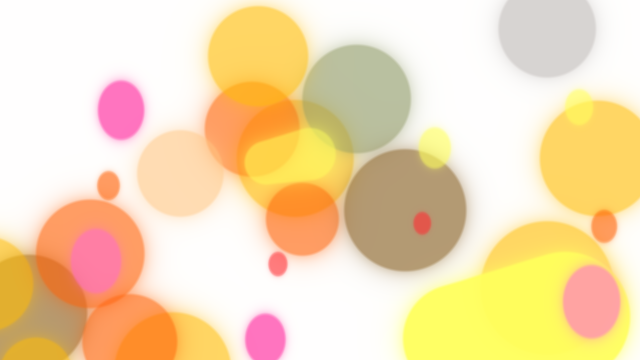
Reproduce this background procedurally as a WebGL 2 fragment shader.

```glsl
#version 300 es
precision highp float;

uniform vec2 u_resolution;
out vec4 fragColor;

// Inks
const vec3 PAPER   = vec3(1.0, 0.998, 0.995);
const vec3 AMBER   = vec3(1.0, 0.74, 0.02);
const vec3 ORANGE  = vec3(1.0, 0.38, 0.02);
const vec3 OLIVE   = vec3(0.56, 0.60, 0.40);
const vec3 BEIGE   = vec3(1.0, 0.78, 0.52);
const vec3 BROWN   = vec3(0.52, 0.36, 0.12);
const vec3 SILVER  = vec3(0.75, 0.73, 0.72);
const vec3 LEMON   = vec3(1.0, 1.0, 0.36);
const vec3 PINK    = vec3(1.0, 0.42, 0.80);
const vec3 MAGENTA = vec3(1.0, 0.12, 0.60);
const vec3 RED     = vec3(1.0, 0.18, 0.20);
const vec3 DISC_INKS[7] = vec3[7](AMBER, ORANGE, ORANGE, OLIVE, BEIGE, BROWN, AMBER);
const vec3 SPECK_INKS[5] = vec3[5](PINK, LEMON, RED, MAGENTA, ORANGE);

// Opacity, edges and glow, with lengths in canvas heights
const float DISC_FILL  = 0.62;
const float POOL_FILL  = 0.95;
const float EDGE       = 0.005;
const float GLOW       = 0.5;
const float GLOW_REACH = 0.022;

// Layout
const vec2  CENTRAL_CLUSTER = vec2(0.82, 0.56);
const vec2  CORNER_CLUSTER  = vec2(0.08, 0.13);
const vec2  BOTTOM_CLUSTER  = vec2(0.48, -0.03);
const vec2  POOL_CENTRE     = vec2(1.42, 0.09);
const vec2  GLINT_CENTRE    = vec2(0.80, 0.56);
const vec2  DISC_RADII      = vec2(0.09, 0.17);
const vec2  SPECK_RADII     = vec2(0.022, 0.08);
const float SPIRAL_STEP     = 0.12;
const float SPIRAL_WIDTH    = 1.35;
const float SPECK_STRETCH   = 1.28;
const float GOLDEN_ANGLE    = 2.39996;
const int   SPECK_COUNT     = 10;

// Evenly spread value in 0..1
float spread(int n) {
    return fract(0.9 + float(n) * 0.618034);
}

float smoothUnion(float a, float b, float k) {
    float h = clamp(0.5 + 0.5 * (b - a) / k, 0.0, 1.0);
    return mix(b, a, h) - k * h * (1.0 - h);
}

// Translucent shape with a glow that fades outside its edge
vec3 paint(vec3 base, float dist, vec3 ink, float fill, float reach) {
    float inside = 1.0 - smoothstep(-EDGE, EDGE, dist);
    float glow = GLOW * fill * exp(-max(dist, 0.0) / reach);
    return mix(base, ink, mix(glow, fill, inside));
}

// Overlapping discs on a golden spiral
vec3 paintCluster(vec3 base, vec2 p, vec2 centre, int count, int firstInk) {
    for (int i = 0; i < count; i++) {
        float angle = float(i) * GOLDEN_ANGLE;
        vec2 offset = SPIRAL_STEP * sqrt(float(i)) * vec2(cos(angle), sin(angle));
        offset.x *= SPIRAL_WIDTH;
        float radius = mix(DISC_RADII.x, DISC_RADII.y, spread(i));
        float dist = length(p - centre - offset) - radius;
        base = paint(base, dist, DISC_INKS[(firstInk + i) % 7], DISC_FILL, GLOW_REACH);
    }
    return base;
}

// Row of growing discs fused into one shape
float poolDistance(vec2 p) {
    float dist = 1.0;
    for (int i = 0; i < 4; i++) {
        float t = float(i);
        vec2 centre = vec2(0.1 * t - 0.15, 0.02 * t - 0.03);
        dist = smoothUnion(dist, length(p - centre) - (0.15 + 0.01 * t), 0.03);
    }
    return dist;
}

void main() {
    vec2 p = gl_FragCoord.xy / u_resolution.y;
    float aspect = u_resolution.x / u_resolution.y;
    vec3 color = PAPER;

    // Disc clusters
    color = paintCluster(color, p, CORNER_CLUSTER, 4, 5);
    color = paintCluster(color, p, BOTTOM_CLUSTER, 2, 0);
    color = paintCluster(color, p, CENTRAL_CLUSTER, 7, 0);

    // Column of single discs on the right
    for (int i = 0; i < 3; i++) {
        float t = float(i);
        vec2 centre = vec2(1.52 + 0.14 * sin(1.5708 * t), 0.2 + 0.36 * t);
        float dist = length(p - centre) - (0.185 - 0.025 * t);
        color = paint(color, dist, i == 2 ? SILVER : AMBER, DISC_FILL, GLOW_REACH);
    }

    // Bright pool and its small echo
    color = paint(color, poolDistance(p - POOL_CENTRE), LEMON, POOL_FILL, GLOW_REACH);
    float glintDist = 0.4 * poolDistance((p - GLINT_CENTRE) / 0.4);
    color = paint(color, glintDist, LEMON, DISC_FILL, GLOW_REACH);

    // Scattered upright ovals
    for (int i = 0; i < SPECK_COUNT; i++) {
        vec2 cell = fract(vec2(0.15, 0.3) + float(i) * vec2(0.7549, 0.5698));
        vec2 centre = vec2(cell.x * aspect, 0.05 + 0.75 * cell.y);
        float size = spread(i);
        float radius = mix(SPECK_RADII.x, SPECK_RADII.y, size * size);
        float dist = length((p - centre) / vec2(1.0, SPECK_STRETCH)) - radius;
        color = paint(color, dist, SPECK_INKS[i % 5], DISC_FILL, 0.15 * radius);
    }

    fragColor = vec4(color, 1.0);
}
```
